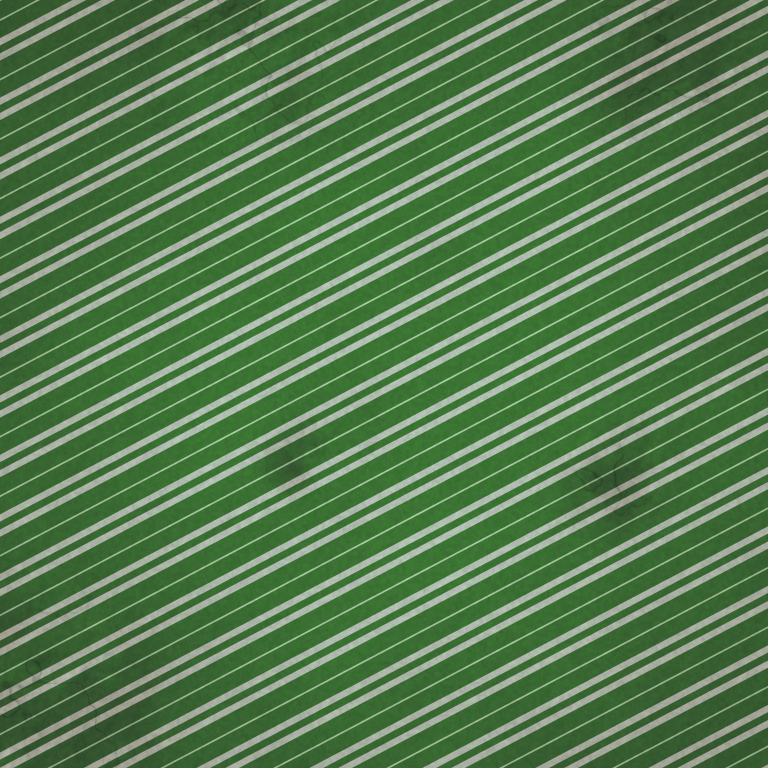
Give the GLSL for this pattern, as a Shadertoy shader.

```glsl
// Stripe layout: heights in canvas units, offsets and widths in periods
const float PERIOD = 0.0775;
const float SLOPE = 0.527;
const float PHASE = 0.597;
const float BAND_A = 0.0;
const float BAND_B = 0.255;
const float PINSTRIPE = 0.635;
const float BAND_WIDTH = 0.122;
const float PIN_WIDTH = 0.032;

// Fresh and worn inks
const vec3 GREEN_FRESH = vec3(0.233, 0.455, 0.200);
const vec3 GREEN_WORN = vec3(0.200, 0.325, 0.180);
const vec3 SILVER_FRESH = vec3(0.695, 0.750, 0.700);
const vec3 SILVER_WORN = vec3(0.620, 0.615, 0.565);
const vec3 PIN_FRESH = vec3(0.650, 0.790, 0.630);
const vec3 PIN_WORN = vec3(0.560, 0.640, 0.510);

// Wear
const float EDGE_WEAR = 0.75;
const float CLOUD_WEAR = 0.45;
const float SCUFF_WEAR = 0.80;
const float GRAIN = 0.075;
const float EMBOSS = 0.22;
const float CREASE_DEPTH = 0.16;

// Scuffed patches: centre and radius
const vec3 SCUFFS[5] = vec3[5](
    vec3(0.05, 0.07, 0.24), vec3(0.32, 0.94, 0.20), vec3(0.80, 0.38, 0.11),
    vec3(0.86, 0.93, 0.16), vec3(0.39, 0.40, 0.07));

float hash(vec2 cell) {
    uvec2 q = uvec2(ivec2(cell)) * uvec2(1597u, 3821u);
    uint n = (q.x ^ q.y) * 73939u;
    n = (n ^ (n >> 15)) * 40503u;
    n ^= n >> 13;
    return float(n & 65535u) / 65535.0;
}

float valueNoise(vec2 p) {
    vec2 cell = floor(p);
    vec2 f = fract(p);
    f = f * f * (3.0 - 2.0 * f);
    float low = mix(hash(cell), hash(cell + vec2(1, 0)), f.x);
    float high = mix(hash(cell + vec2(0, 1)), hash(cell + 1.0), f.x);
    return mix(low, high, f.y);
}

float fbm(vec2 p) {
    float sum = 0.0;
    float amp = 0.5;
    for (int i = 0; i < 4; i++) {
        sum += amp * valueNoise(p);
        p = mat2(1.6, 1.2, -1.2, 1.6) * p + 17.3;
        amp *= 0.5;
    }
    return sum / 0.9375;
}

// Antialiased coverage of one stripe in the repeating phase
float stripe(float phase, float centre, float width, float pixel) {
    float dist = abs(fract(phase - centre + 0.5) - 0.5) - 0.5 * width;
    return clamp(0.5 - dist / pixel, 0.0, 1.0);
}

float scuffAmount(vec2 p) {
    float amount = 0.0;
    for (int i = 0; i < SCUFFS.length(); i++) {
        float reach = length(p - SCUFFS[i].xy) / SCUFFS[i].z;
        amount = max(amount, 1.0 - smoothstep(0.1, 1.0, reach));
    }
    return amount;
}

void mainImage(out vec4 fragColor, in vec2 fragCoord) {
    vec2 p = fragCoord / iResolution.y;
    vec2 frame = fragCoord / iResolution.xy;

    // Diagonal stripes: two bands and a pinstripe per period
    float phase = (1.0 - p.y + SLOPE * p.x - PHASE) / PERIOD;
    float pixel = length(vec2(SLOPE, 1.0)) / (PERIOD * iResolution.y);
    float bands = max(stripe(phase, BAND_A, BAND_WIDTH, pixel),
                      stripe(phase, BAND_B, BAND_WIDTH, pixel));
    float pin = stripe(phase, PINSTRIPE, PIN_WIDTH, pixel);

    // Fading toward the edges, soft clouds and scuffs
    float edge = smoothstep(0.22, 0.72, length(frame - 0.5));
    float scuff = scuffAmount(frame);
    float cloud = fbm(p * 7.0 + 3.0);
    float wear = EDGE_WEAR * edge + CLOUD_WEAR * (cloud - 0.35)
               + SCUFF_WEAR * scuff * smoothstep(0.3, 0.75, fbm(p * 16.0 + 40.0));
    wear = clamp(wear, 0.0, 1.0);

    vec3 color = mix(GREEN_FRESH, GREEN_WORN, wear);
    color = mix(color, mix(PIN_FRESH, PIN_WORN, wear), pin);
    color = mix(color, mix(SILVER_FRESH, SILVER_WORN, wear), bands);

    // Crumpled paper relief and creases, strongest in the scuffs
    float roughness = 0.15 + 0.35 * edge + scuff;
    vec2 crumple = p * 45.0 + 5.0;
    float relief = fbm(crumple) - fbm(crumple + vec2(-0.2, 0.2));
    float ridge = abs(fbm(p * 13.0 + 70.0) - 0.5);
    float crease = (1.0 - smoothstep(0.0, 0.02, ridge)) * scuff;

    // Fine paper grain
    float grain = valueNoise(p * 380.0) + valueNoise(p * 190.0 + 9.0) - 1.0;
    color *= 1.0 + EMBOSS * roughness * relief - CREASE_DEPTH * crease + GRAIN * grain;

    fragColor = vec4(clamp(color, 0.0, 1.0), 1.0);
}
```
